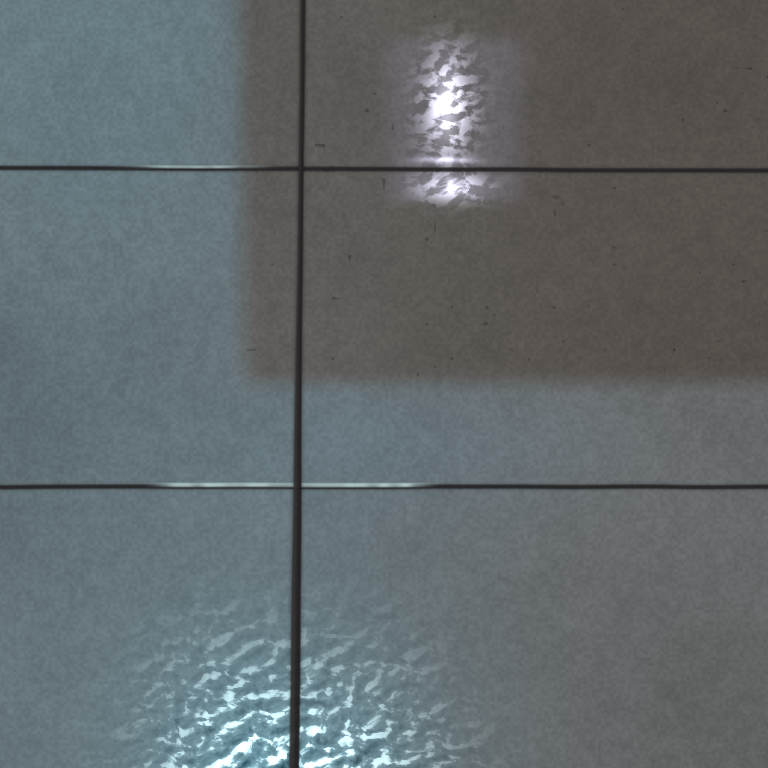
A Shadertoy shader for this texture:

```glsl
float hash(vec2 p) {
    p = fract(p * vec2(0.1031, 0.1137));
    p += dot(p, p.yx + 33.33);
    return fract((p.x + p.y) * p.x * 17.0);
}

float noise(vec2 p) {
    vec2 i = floor(p), f = fract(p);
    f = f * f * (3.0 - 2.0 * f);
    return mix(mix(hash(i), hash(i + vec2(1, 0)), f.x),
               mix(hash(i + vec2(0, 1)), hash(i + vec2(1, 1)), f.x), f.y);
}

float fbm(vec2 p) {
    float sum = 0.0, amp = 0.5;
    for (int i = 0; i < 4; i++) {
        sum += amp * noise(p);
        p = mat2(1.6, 1.2, -1.2, 1.6) * p + 7.3;
        amp *= 0.5;
    }
    return sum;
}

// Soft elliptical spot
float spot(vec2 p, vec2 center, vec2 radius) {
    vec2 d = (p - center) / radius;
    return exp(-dot(d, d));
}

// Soft interval from a to b
float band(float x, float a, float b, float blur) {
    return smoothstep(a - blur, a + blur, x) * (1.0 - smoothstep(b - blur, b + blur, x));
}

float line(float d, float halfWidth, float blur) {
    return 1.0 - smoothstep(halfWidth - blur, halfWidth + blur, abs(d));
}

void mainImage(out vec4 fragColor, in vec2 fragCoord) {
    vec2 p = fragCoord / iResolution.xy;
    float soft = max(0.0018, 0.8 / iResolution.y);

    // Glazed floor: cool on the left, greyer to the right
    vec3 color = mix(vec3(0.40, 0.455, 0.475), vec3(0.405, 0.415, 0.42),
                     smoothstep(0.1, 0.9, p.x));
    color += vec3(0.0, 0.02, 0.03) * spot(p, vec2(0.15, 0.95), vec2(0.25, 0.3));
    color -= 0.035 * spot(p, vec2(0.0, 0.45), vec2(0.2, 0.17));
    color += vec3(0.0, 0.02, 0.035) * spot(p, vec2(0.55, 0.42), vec2(0.3, 0.09));
    color -= vec3(0.03, 0.035, 0.04) * spot(p, vec2(1.0, 0.0), vec2(0.3, 0.25));

    // Warm shadow with blurred edges
    float shadow = smoothstep(0.295, 0.345, p.x + 0.015 * (p.y - 0.5))
                 * smoothstep(0.483, 0.522, p.y);
    vec3 shadowColor = mix(vec3(0.365, 0.355, 0.345), vec3(0.335, 0.315, 0.295),
                           smoothstep(0.35, 0.9, p.x));
    color = mix(color, shadowColor, shadow);

    // Mottling and fine grain
    color *= 1.0 + 0.10 * (fbm(p * 9.0) - 0.47) + 0.10 * (fbm(p * 65.0) - 0.47);
    color *= 1.0 + 0.10 * (noise(p * 260.0) - 0.5);
    color *= 1.0 - 0.25 * smoothstep(0.93, 1.0, noise(p * 90.0 + 40.0)) * shadow;

    // Rippled glaze, lit from one side
    vec2 ripple = p * vec2(58.0, 82.0) + 2.0 * fbm(p * 25.0);
    float slope = fbm(ripple) - fbm(ripple + vec2(0.35, -0.5));
    float glint = smoothstep(0.03, 0.2, slope);

    // Cyan window glow along the bottom
    float glow = spot(p, vec2(0.31, -0.03), vec2(0.11, 0.15))
               + 0.75 * spot(p, vec2(0.46, -0.03), vec2(0.12, 0.14));
    float haze = spot(p, vec2(0.38, 0.0), vec2(0.23, 0.28));
    color += vec3(0.005, 0.045, 0.06) * haze;
    color += glow * (vec3(0.06, 0.13, 0.15) + slope * vec3(0.6, 0.65, 0.65));
    color += vec3(0.40, 0.43, 0.42) * glint * min(1.0, glow * 1.1);

    // Violet lamp reflection, split between two tiles
    float halo = band(p.x, 0.505, 0.68, 0.025) * band(p.y, 0.738, 0.95, 0.012);
    color += halo * vec3(0.045, 0.045, 0.075);
    float sparkle = clamp(0.48 + 5.0 * slope, 0.0, 1.0);
    float lamp = spot(p, vec2(0.584, 0.862), vec2(0.034, 0.066));
    float core = spot(p, vec2(0.581, 0.862), vec2(0.016, 0.045));
    float lowerLamp = spot(p, vec2(0.590, 0.756), vec2(0.042, 0.018));
    color += vec3(0.60, 0.61, 0.68) * (lamp * sparkle + 0.7 * core);
    color += vec3(0.62, 0.63, 0.72) * lowerLamp * (0.35 + 0.75 * sparkle);
    color += vec3(0.4, 0.4, 0.48) * spot(p, vec2(0.58, 0.792), vec2(0.035, 0.004));

    // Horizontal joints, with light caught on their upper edges
    for (int i = 0; i < 2; i++) {
        float row = float(i);
        float y = mix(0.366, 0.781, row) - 0.003 * row * p.x
                + 0.001 * (noise(vec2(p.x * 12.0, row * 9.0)) - 0.5);
        float joint = line(p.y - y, 0.0027, soft);
        color = mix(color, vec3(0.17, 0.16, 0.165), 0.88 * joint);
        color *= 1.0 - 0.18 * line(p.y - y, 0.004, 0.004);
        float lit = mix(band(p.x, 0.21, 0.55, 0.025), band(p.x, 0.19, 0.318, 0.055), row);
        lit *= 0.65 + 0.35 * noise(vec2(p.x * 70.0, row * 5.0));
        float edge = line(p.y - y - 0.0025, mix(0.0027, 0.0018, row), soft);
        color = mix(color, vec3(0.70, 0.80, 0.80), lit * edge * 0.95);
    }

    // Vertical joint, leaning and widening toward the viewer
    float jointX = mix(0.383, 0.3945, p.y) + 0.0012 * (noise(vec2(p.y * 9.0, 3.0)) - 0.5);
    float halfWidth = mix(0.0062, 0.0032, smoothstep(0.1, 0.75, p.y));
    float d = p.x - jointX;
    color *= 1.0 - 0.22 * line(d, halfWidth + 0.002, 0.004);
    vec3 groutColor = mix(vec3(0.20, 0.19, 0.19), vec3(0.13, 0.12, 0.125),
                          smoothstep(-0.004, 0.003, d));
    color = mix(color, groutColor, 0.94 * line(d, halfWidth, soft));

    fragColor = vec4(clamp(color, 0.0, 1.0), 1.0);
}
```
